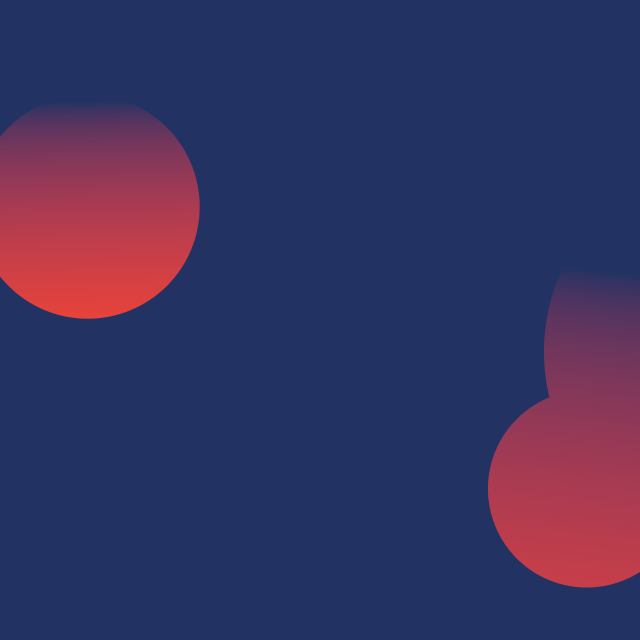
This background is drawn by a Shadertoy shader. Its source:

```glsl
// Flat navy field with a glowing disc at the left and two merged discs at the right.
// Each shape is a circle distance function, filled by a slightly tilted ramp
// from navy to red that is blended in linear light.

#define NAVY vec3(0.133, 0.198, 0.386)
#define RED vec3(0.906, 0.262, 0.225)
// Discs: centre x, centre y, radius
#define LEFT_DISC vec3(0.1370, 0.6770, 0.1750)
#define LARGE_DISC vec3(1.1560, 0.4505, 0.3060)
#define SMALL_DISC vec3(0.9167, 0.2363, 0.1543)
// Ramps: start x, start y, downward tilt, length
#define LEFT_RAMP vec4(0.137, 0.841, -0.020, 0.339)
#define RIGHT_RAMP vec4(0.880, 0.583, 0.110, 0.703)

vec3 toLinear(vec3 c) {
    return mix(c / 12.92, pow((c + 0.055) / 1.055, vec3(2.4)), step(0.04045, c));
}

vec3 toDisplay(vec3 c) {
    return mix(c * 12.92, 1.055 * pow(c, vec3(1.0 / 2.4)) - 0.055, step(0.0031308, c));
}

float discDistance(vec2 p, vec3 disc) {
    return length(p - disc.xy) - disc.z;
}

// Colour of a ramp that runs down from a tilted starting line
vec3 rampColor(vec2 p, vec4 ramp) {
    float startY = ramp.y - ramp.z * (p.x - ramp.x);
    float t = clamp((startY - p.y) / ramp.w, 0.0, 1.0);
    return toDisplay(mix(toLinear(NAVY), toLinear(RED), t));
}

void mainImage(out vec4 fragColor, in vec2 fragCoord) {
    vec2 p = fragCoord / iResolution.y;
    float pixel = 1.0 / iResolution.y;

    // Shapes: the right pair shares one outline and one ramp
    float leftShape = discDistance(p, LEFT_DISC);
    float rightShape = min(discDistance(p, LARGE_DISC), discDistance(p, SMALL_DISC));

    // Smooth coverage over one pixel
    float leftCover = clamp(0.5 - leftShape / pixel, 0.0, 1.0);
    float rightCover = clamp(0.5 - rightShape / pixel, 0.0, 1.0);

    vec3 color = NAVY;
    color = mix(color, rampColor(p, LEFT_RAMP), leftCover);
    color = mix(color, rampColor(p, RIGHT_RAMP), rightCover);
    fragColor = vec4(color, 1.0);
}
```
